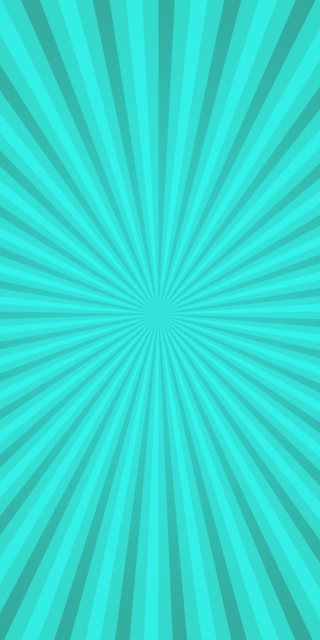
Reproduce this background procedurally as a Shadertoy shader.

```glsl
const float TAU = 6.2831853;

// Clockwise angle from straight up, with rays spread wider towards the top
float rayPhase(vec2 p, float rayCount, float turn, float spread) {
    float angle = atan(p.x, p.y);
    return (angle - spread * sin(angle) - turn) * rayCount / TAU;
}

// Soft band mask: 1 where d is below the edge
float below(float d, float edge, float blur) {
    return 1.0 - smoothstep(edge - blur, edge + blur, d);
}

// Ray colour that shifts from the inner tone to the outer tone
vec3 radialTone(vec3 inner, vec3 outer, float radius) {
    return mix(inner, outer, smoothstep(0.08, 0.58, radius));
}

void mainImage(out vec4 fragColor, in vec2 fragCoord) {
    const float rayCount = 33.0;
    vec2 center = vec2(0.495, 0.509);
    vec2 p = (fragCoord - center * iResolution.xy) / iResolution.y;
    float radius = length(p);

    // Distance from the nearest dark ray axis: 0 on it, 0.5 midway
    float phase = rayPhase(p, rayCount, 0.024, 0.0785);
    float axisDistance = abs(fract(phase + 0.5) - 0.5);
    float pixel = 1.0 / iResolution.y;
    float blur = 0.8 * pixel * rayCount / (TAU * max(radius, pixel));
    blur = min(blur, 0.3);

    // Tones of the three kinds of ray
    vec3 middle = radialTone(vec3(0.20, 0.89, 0.855), vec3(0.20, 0.85, 0.79), radius);
    vec3 bright = radialTone(vec3(0.20, 0.955, 0.92), vec3(0.20, 0.93, 0.89), radius);
    vec3 dark = radialTone(vec3(0.20, 0.80, 0.775), vec3(0.20, 0.67, 0.61), radius);

    // Rays blend into the middle tone at the hub
    float reach = smoothstep(0.005, 0.04, radius);
    vec3 color = mix(middle, dark, reach * below(axisDistance, 0.125, blur));
    color = mix(color, bright, reach * below(0.5 - axisDistance, 0.125, blur));

    fragColor = vec4(color, 1.0);
}
```
